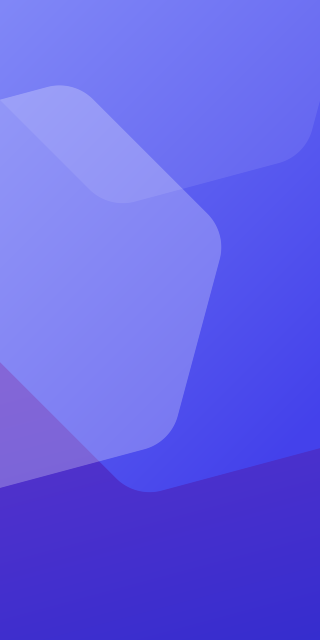
Give the GLSL for this background, as a WebGL 1 fragment shader.

```glsl
precision highp float;

uniform vec2 u_resolution;

const float TILT = 0.261799;
const float CORNER = 0.148;

const vec3 VIOLET = vec3(0.36, 0.20, 0.79);
const vec3 INDIGO = vec3(0.21, 0.175, 0.81);
const vec3 PERIWINKLE = vec3(0.455, 0.485, 0.965);
const vec3 ROYAL_BLUE = vec3(0.265, 0.255, 0.92);
const vec3 WHITE = vec3(1.0);

vec2 rotate(vec2 p, float angle) {
  float c = cos(angle);
  float s = sin(angle);
  return vec2(c * p.x - s * p.y, s * p.x + c * p.y);
}

// Signed distance to a regular hexagon with rounded corners
float roundedHexagon(vec2 p, float apothem, float corner) {
  const vec3 k = vec3(-0.866025, 0.5, 0.57735);
  float inner = apothem - corner;
  p = abs(p);
  p -= 2.0 * min(dot(k.xy, p), 0.0) * k.xy;
  p -= vec2(clamp(p.x, -k.z * inner, k.z * inner), inner);
  return length(p) * sign(p.y) - corner;
}

// Smooth coverage of a tilted hexagon
float hexagonMask(vec2 p, vec2 center, float apothem, float pixel) {
  float d = roundedHexagon(rotate(p - center, -TILT), apothem, CORNER);
  return 1.0 - smoothstep(-0.6 * pixel, 0.6 * pixel, d);
}

// Linear blend of two colours between two points
vec3 gradient(vec2 p, vec2 start, vec2 end, vec3 first, vec3 last) {
  vec2 axis = end - start;
  float t = dot(p - start, axis) / dot(axis, axis);
  return mix(first, last, clamp(t, 0.0, 1.0));
}

void main() {
  // Canvas spans 1 by 2 units
  vec2 p = gl_FragCoord.xy / u_resolution * vec2(1.0, 2.0);
  float pixel = 2.0 / u_resolution.y;

  // Violet base
  vec3 color = gradient(p, vec2(0.286, 0.931), vec2(0.567, -0.115), VIOLET, INDIGO);

  // Large blue hexagon
  vec3 blue = gradient(p, vec2(0.0, 2.0), vec2(1.151, 0.849), PERIWINKLE, ROYAL_BLUE);
  color = mix(color, blue, hexagonMask(p, vec2(0.680, 1.403), 0.859, pixel));

  // Translucent upper and front hexagons
  color = mix(color, WHITE, 0.09 * hexagonMask(p, vec2(0.504, 1.962), 0.5505, pixel));
  color = mix(color, WHITE, 0.25 * hexagonMask(p, vec2(0.055, 1.0966), 0.586, pixel));

  gl_FragColor = vec4(color, 1.0);
}
```
